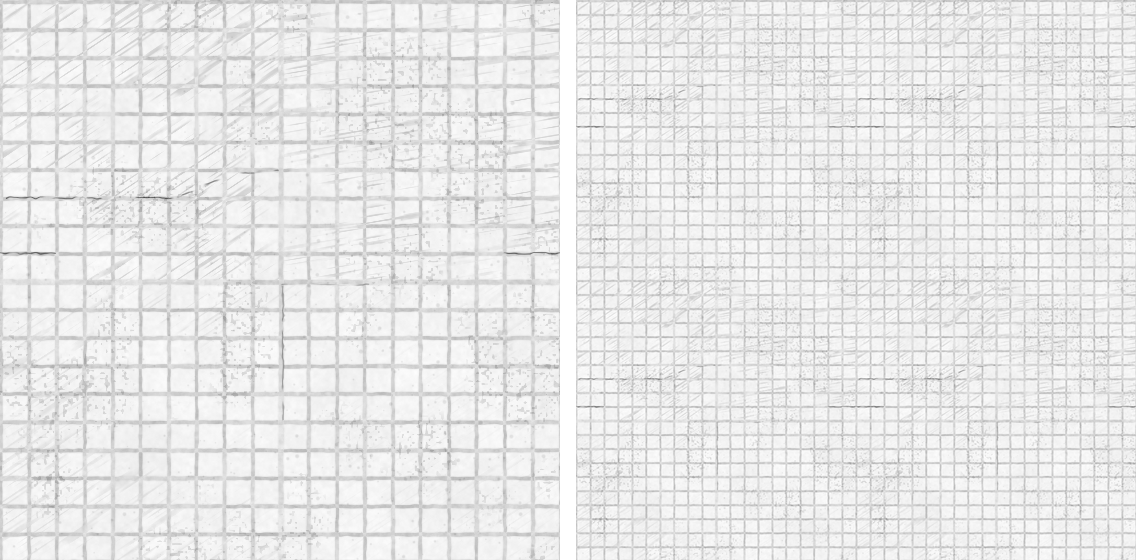
Left, the tile; right, the same tile 2 across and 2 down.
Give the GLSL for this texture, as a WebGL 1 fragment shader.

```glsl
precision highp float;
// White mosaic of 20 by 20 worn square tiles in four panels, with grey grout, scratches and cracks.
uniform vec2 u_resolution;

float hash(vec2 p) {
  vec3 q = fract(vec3(p.xyx) * 0.1031);
  q += dot(q, q.yzx + 33.33);
  return fract((q.x + q.y) * q.z);
}

// Value noise with n cells per unit, wrapping at whole units
float noise(vec2 uv, vec2 n) {
  vec2 p = uv * n, i = floor(p) + 0.5, f = fract(p);
  f = f * f * (3.0 - 2.0 * f);
  return mix(mix(hash(mod(i, n)), hash(mod(i + vec2(1.0, 0.0), n)), f.x),
             mix(hash(mod(i + vec2(0.0, 1.0), n)), hash(mod(i + 1.0, n)), f.x), f.y);
}

float fbm(vec2 uv, float n) {
  float sum = 0.0, gain = 0.5;
  for (int k = 0; k < 4; k++) {
    sum += gain * noise(uv, vec2(n));
    n *= 2.0;
    gain *= 0.5;
  }
  return sum / 0.9375;
}

// Smooth hairline between two points, wrapping across the canvas edges
float hairline(vec2 uv, vec2 a, vec2 b, float width, float px) {
  vec2 h = 0.5 * (b - a);
  vec2 d = fract(uv - 0.5 * (a + b) + 0.5) - 0.5;
  float t = clamp(dot(d, h) / dot(h, h), -1.0, 1.0);
  return 1.0 - smoothstep(width - 0.5 * px, width + px, length(d - h * t));
}

// Sparse round pits, one candidate in each of n by n cells
float pits(vec2 uv, float n, float share, float px) {
  vec2 cell = mod(floor(uv * n) + 0.5, n);
  vec2 centre = 0.25 + 0.5 * vec2(hash(cell + 3.7), hash(cell + 91.3));
  float radius = mix(0.05, 0.18, hash(cell + 47.1));
  float d = length(fract(uv * n) - centre) - radius;
  return step(hash(cell + 17.9), share) * (1.0 - smoothstep(-px * n, px * n, d));
}

void main() {
  vec2 uv = gl_FragCoord.xy / u_resolution;
  float px = 1.0 / min(u_resolution.x, u_resolution.y);

  // Grid, nearest grout lines and panel quadrant
  vec2 wobble = vec2(noise(uv, vec2(90.0)), noise(uv + 0.37, vec2(90.0))) - 0.5;
  vec2 g = uv * 20.0 - vec2(0.03, -0.08);
  vec2 cell = mod(floor(g) + 0.5, 20.0);
  vec2 line = mod(floor(g + 0.5) + 0.5, 20.0);
  vec2 seam = step(abs(line - 10.5), vec2(0.1));
  float right = step(10.0, cell.x), upper = step(10.0, cell.y);
  float vertical = hash(vec2(line.x, cell.y) + 5.3);
  float horizontal = hash(vec2(cell.x, line.y) + 63.1);

  // Grout, with its width and tone changing from segment to segment
  vec2 drift = vec2(hash(line.xx + 8.2), hash(line.yy + 29.4)) - 0.5;
  vec2 d = abs(fract(g + 0.5) - 0.5 + 0.04 * wobble + 0.025 * drift);
  vec2 halfWidth = vec2(0.064, 0.070) + 0.018 * (vec2(vertical, horizontal) - 0.5) + 0.025 * seam;
  float soft = max(0.014, 14.0 * px);
  vec2 grout = 1.0 - smoothstep(halfWidth - soft, halfWidth + soft, d);
  float covered = max(grout.x, grout.y);
  float grain = fbm(uv, 128.0) - 0.5;
  vec2 tone = vec2(0.765, 0.755) + 0.09 * vec2(vertical, horizontal) + 0.05 * seam;
  float groutTone = mix(tone.y, tone.x, grout.x / max(grout.x + grout.y, 0.001));
  groutTone = mix(groutTone, 0.85, grout.x * grout.y) + 0.13 * grain;

  // Tile faces with mottling and a slight shade at the edges
  float blotch = fbm(uv + 0.21, 12.0);
  float face = 0.958 + 0.014 * (hash(cell + 71.0) - 0.5) - 0.04 * (blotch - 0.45) + 0.05 * grain;
  vec2 gap = d - halfWidth;
  face -= 0.025 * (1.0 - smoothstep(0.0, 0.07, min(gap.x, gap.y)));

  // Trowel scratches: diagonal at left, nearly level at right, heaviest above
  float diagonal = noise(vec2(3.0 * uv.y - 2.0 * uv.x, uv.x + uv.y), vec2(76.0, 11.0));
  float level = noise(vec2(6.0 * uv.y - uv.x, uv.x), vec2(43.0, 15.0));
  float scratch = smoothstep(0.62, 0.95, mix(diagonal, level, right * upper));
  float strength = mix(mix(0.45, 0.2, right), 1.0, upper);
  scratch *= strength * smoothstep(0.32, 0.62, fbm(uv + 0.63, 7.0));
  face -= 0.13 * scratch;

  // Plaster smears that hide parts of the grout
  float smear = smoothstep(0.57, 0.75, fbm(uv + 0.47, 24.0)) * mix(0.35, 0.65, upper);
  groutTone = mix(groutTone, 0.91, smear) + 0.05 * scratch;
  float shade = mix(face, groutTone, covered);

  // Pits and dusty chips
  float pitting = pits(uv, 52.0, 0.06 + 0.10 * right, px) + pits(uv + 0.13, 110.0, 0.05, px);
  shade -= 0.085 * min(pitting, 1.0);
  float chip = smoothstep(0.68, 0.82, noise(uv, vec2(210.0))) * smoothstep(0.53, 0.68, fbm(uv + 0.8, 9.0));
  shade -= 0.11 * chip;

  // Jagged crack through the upper left panel and cracks along the grout
  vec2 bent = uv + 0.004 * (vec2(noise(uv, vec2(110.0)), noise(uv + 0.5, vec2(110.0))) - 0.5);
  float crack = hairline(bent, vec2(0.315, 0.647), vec2(0.415, 0.689), 0.0008, px);
  crack = max(crack, hairline(bent, vec2(0.415, 0.689), vec2(0.497, 0.697), 0.0006, px));
  crack = max(crack, hairline(bent, vec2(0.01, 0.647), vec2(0.315, 0.647), 0.0006, px));
  crack = max(crack, hairline(bent, vec2(-0.10, 0.548), vec2(0.10, 0.548), 0.0006, px));
  crack = max(crack, 0.6 * hairline(bent, vec2(0.505, 0.25), vec2(0.505, 0.49), 0.0007, px));
  crack = max(crack, 0.6 * hairline(bent, vec2(0.505, 0.493), vec2(0.66, 0.491), 0.0007, px));
  crack = max(crack, hairline(bent, vec2(0.343, 0.343), vec2(0.36, 0.343), 0.0007, px));
  shade -= 0.42 * crack * smoothstep(0.2, 0.6, noise(uv + 0.31, vec2(48.0)));

  gl_FragColor = vec4(vec3(clamp(shade, 0.0, 1.0)), 1.0);
}
```
